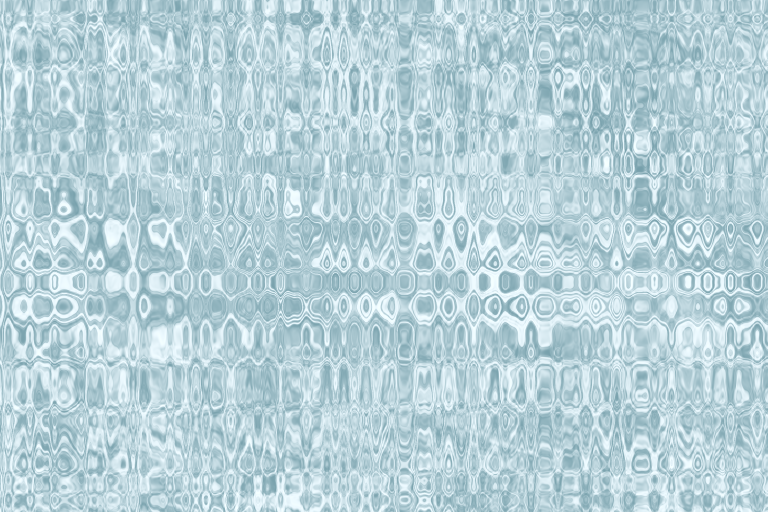
A Shadertoy shader for this background:

```glsl
// Pale blue rippled glass: column waves plus row waves form a height field
// whose contours become tall nested cells. The same waves bend soft noise
// into facets, and the summed tone runs along a cool blue ramp.

const vec3 MEAN_COLOR = vec3(0.708, 0.812, 0.845);
const vec3 TONE_COLOR = vec3(0.105, 0.080, 0.075);
const int SAMPLES = 3; // per axis, for smooth edges

float hash(vec2 cell) {
    return fract(sin(dot(cell, vec2(127.1, 311.7))) * 43758.5);
}

// Smooth value noise in -1..1
float noise(vec2 p) {
    vec2 cell = floor(p);
    vec2 t = fract(p);
    t = t * t * (3.0 - 2.0 * t);
    float low = mix(hash(cell), hash(cell + vec2(1.0, 0.0)), t.x);
    float high = mix(hash(cell + vec2(0.0, 1.0)), hash(cell + 1.0), t.x);
    return 2.0 * mix(low, high, t.y) - 1.0;
}

// One-dimensional noise; each whole-number seed gives its own curve
float wave(float x, float seed) {
    return noise(vec2(x, seed));
}

// Steady ripple whose spacing and strength wander
float ripple(float x, float rate, float seed) {
    float phase = x * rate + 1.6 * wave(x * rate * 0.11, seed);
    return sin(phase) * (0.75 + 0.4 * wave(x * rate * 0.16, seed + 2.0));
}

// Narrow columns with occasional taller peaks
float columnWave(float x) {
    return 0.8 * ripple(x, 128.0, 3.0) + 0.4 * ripple(x, 57.0, 8.0)
         + 0.28 * ripple(x, 243.0, 14.0);
}

// Taller rows crossed by thin, squat ones
float rowWave(float y) {
    float squat = smoothstep(0.0, 0.7, wave(y * 9.0, 27.0));
    return 0.7 * ripple(y, 47.0, 21.0) + 0.3 * ripple(y, 104.0, 31.0)
         + 0.5 * squat * ripple(y, 190.0, 41.0);
}

// Nested lines that follow the height field, drifting slowly over the canvas
float contourTone(vec2 p, float height) {
    float drift = p.x * 7.0 + p.y * 5.0;
    float broad = noise(vec2(height * 2.8, drift + 40.0));
    float fine = noise(vec2(height * 7.0, drift + 70.0));
    float crease = 1.0 - smoothstep(0.0, 0.35, abs(fine - 0.1));
    return 0.55 * broad + 1.9 * fine - 1.1 * (crease - 0.35);
}

// Glassy patches bent by both waves
float facetTone(vec2 p, float column, float row) {
    vec2 bent = vec2(p.x * 15.0 + 2.0 * row, p.y * 18.0 + 1.9 * column);
    float tone = 0.75 * noise(bent + 11.0);
    tone += 0.8 * noise(bent * vec2(2.1, 2.2) + 35.0);
    tone += 0.8 * noise(bent * vec2(4.3, 4.0) + 62.0);
    return tone;
}

float glassTone(vec2 p) {
    float column = columnWave(p.x);
    float row = rowWave(p.y);

    // Let each wave swell and fade along the other axis
    float height = column * (0.9 + 0.4 * wave(p.y * 6.0, 33.0))
                 + row * (0.9 + 0.4 * wave(p.x * 9.0, 37.0));

    // Contours are clearest in the central belt
    float belt = 1.0 - smoothstep(0.10, 0.20, abs(p.y - 0.48));
    float clarity = 0.7 + 0.35 * belt + 0.25 * noise(p * vec2(9.0, 8.0) + 90.0);

    float tone = clarity * contourTone(p, height);
    tone += (1.05 - 0.5 * belt) * facetTone(p, column, row);
    tone += 0.25 * noise(p * vec2(14.0, 5.0) + 120.0);
    return tone;
}

vec3 glassColor(float tone) {
    // Soft limit keeps the darkest and lightest lines within the ramp
    float limited = 2.6 * tanh(tone / 2.0);
    return MEAN_COLOR + TONE_COLOR * limited;
}

void mainImage(out vec4 fragColor, in vec2 fragCoord) {
    vec3 color = vec3(0.0);
    for (int j = 0; j < SAMPLES; j++) {
        for (int i = 0; i < SAMPLES; i++) {
            vec2 offset = (vec2(i, j) + 0.5) / float(SAMPLES) - 0.5;
            vec2 p = (fragCoord + offset) / iResolution.y;
            color += glassColor(glassTone(p));
        }
    }
    fragColor = vec4(color / float(SAMPLES * SAMPLES), 1.0);
}
```
